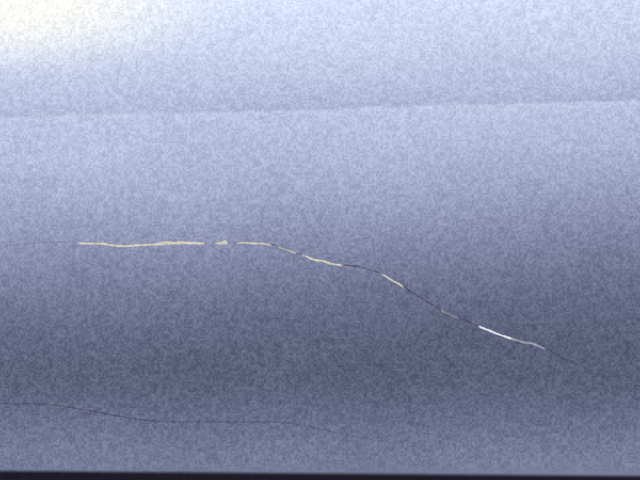
Reproduce this texture procedurally as a Shadertoy shader.

```glsl
// A pale, broken scratch and faint creases on a softly lit, grainy blue-grey panel.

#define SHADOW_COLOR  vec3(0.350, 0.370, 0.470)
#define LIGHT_COLOR   vec3(0.820, 0.863, 0.965)
#define GLOW_COLOR    vec3(1.000, 1.000, 0.970)
#define CREAM_COLOR   vec3(0.830, 0.810, 0.740)
#define GROOVE_COLOR  vec3(0.270, 0.270, 0.330)
#define SILL_COLOR    vec3(0.120, 0.110, 0.155)
#define GRAIN_AMOUNT  0.15
#define SCRATCH_WIDTH 0.0024
#define SIDE_TILT     0.065

float hash(vec2 p) {
    vec3 q = fract(p.xyx * vec3(0.1031, 0.1030, 0.0973));
    q += dot(q, q.yzx + 33.33);
    return fract((q.x + q.y) * q.z);
}

float noise(vec2 p) {
    vec2 i = floor(p), f = fract(p);
    f = f * f * (3.0 - 2.0 * f);
    float low = mix(hash(i), hash(i + vec2(1, 0)), f.x);
    float high = mix(hash(i + vec2(0, 1)), hash(i + vec2(1, 1)), f.x);
    return mix(low, high, f.y);
}

float bump(float x, float center, float width) {
    float d = (x - center) / width;
    return exp(-d * d);
}

float span(float x, float start, float end) {
    return smoothstep(start - 0.006, start + 0.006, x)
         * (1.0 - smoothstep(end - 0.006, end + 0.006, x));
}

float stroke(float d, float halfWidth, float soft) {
    return 1.0 - smoothstep(max(halfWidth - soft, 0.0), halfWidth + soft, abs(d));
}

// Height of the scratch: level at first, then a wavering descent
float scratchHeight(float x) {
    float past = x - 0.562;
    float descent = 0.5 * (past + sqrt(past * past + 0.0003));
    return 0.495 - 0.40 * descent
         + 0.028 * bump(x, 0.785, 0.088) + 0.009 * bump(x, 1.125, 0.045)
         - 0.006 * bump(x, 0.26, 0.060) - 0.009 * bump(x, 0.0, 0.050)
         + 0.0025 * (noise(vec2(x * 55.0, 3.0)) - 0.5);
}

float creaseHeight(float x) {
    return 0.159 - 0.038 * smoothstep(0.06, 0.36, x)
         - 0.040 * smoothstep(0.56, 0.82, x);
}

// Brightness of the panel, split by the fold near the top
float panelTone(vec2 p, float soft) {
    float y = p.y - SIDE_TILT * (p.x - 0.667);
    float lower = 0.02 + 0.80 * smoothstep(0.22, 0.80, y)
                + 0.22 * smoothstep(0.23, 0.02, p.y);
    float fold = 0.757 + 0.023 * p.x + 0.004 * smoothstep(0.65, 0.9, p.x)
               + 0.003 * (noise(vec2(p.x * 18.0, 8.0)) - 0.5);
    float rise = clamp((p.y - fold) / (1.0 - fold), 0.0, 1.0);
    float upper = 0.69 + 0.36 * pow(rise, 0.75) - 0.07 * (p.x - 0.667);
    float above = smoothstep(-soft, soft, p.y - fold);
    float rim = 0.03 * bump(p.y, fold - 0.006, 0.006);
    return mix(lower, upper, above) + rim;
}

void mainImage(out vec4 fragColor, in vec2 fragCoord) {
    vec2 p = fragCoord / iResolution.y;
    p.x *= 1.33333 * iResolution.y / iResolution.x;
    float soft = max(0.0016, 0.8 / iResolution.y);

    // Panel light, with cloudy variation and a smudge at the left
    float tone = panelTone(p, 0.004);
    tone += 0.05 * (noise(p * vec2(5.0, 9.0)) - 0.5);
    tone -= 0.05 * bump(p.y, 0.622 + 0.01 * noise(p * 30.0), 0.007)
          * (1.0 - smoothstep(0.08, 0.18, p.x));
    vec3 color = mix(SHADOW_COLOR, LIGHT_COLOR, tone);
    color.b += 0.02 * bump(tone, 0.5, 0.35);

    // Overexposed corner
    float corner = length(vec2(p.x / 0.48, (1.0 - p.y) / 0.155));
    color = mix(color, GLOW_COLOR, 0.95 * (1.0 - smoothstep(0.15, 1.2, corner)));

    // Low crease
    float crease = stroke(p.y - creaseHeight(p.x), 0.0010, soft);
    float creaseFade = 0.35 + 0.3 * bump(p.x, 0.23, 0.12);
    color = mix(color, GROOVE_COLOR, crease * creaseFade * (1.0 - smoothstep(0.65, 0.83, p.x)));

    // Dark groove carrying the scratch
    float slope = (scratchHeight(p.x + 0.003) - scratchHeight(p.x - 0.003)) / 0.006;
    float d = (p.y - scratchHeight(p.x)) / sqrt(1.0 + slope * slope);
    float flake = noise(vec2(p.x * 130.0, 5.0));
    float groove = stroke(d - 0.0012 * (flake - 0.3), 0.0015, soft);
    float grooveFade = 0.18 * (1.0 - smoothstep(0.13, 0.18, p.x))
                     + 0.75 * smoothstep(0.40, 0.58, p.x) * (1.0 - smoothstep(1.10, 1.30, p.x));
    color = mix(color, GROOVE_COLOR, groove * grooveFade * (0.5 + 0.5 * flake));

    // Chipped bright lengths, swollen into flakes in two places
    float chips = smoothstep(0.25, 0.50, flake);
    float bright = span(p.x, 0.165, 0.395)
                 + span(p.x, 0.395, 0.495) * chips
                 + 0.9 * span(p.x, 0.495, 0.565)
                 + 0.65 * span(p.x, 0.575, 0.635) * chips
                 + span(p.x, 0.635, 0.712)
                 + 0.9 * span(p.x, 0.795, 0.840)
                 + 0.35 * span(p.x, 0.905, 0.955) * chips
                 + 1.2 * span(p.x, 0.998, 1.064)
                 + 0.5 * span(p.x, 1.064, 1.135);
    float swelling = bump(p.x, 0.355, 0.030) + 1.3 * bump(p.x, 0.470, 0.009);
    float width = SCRATCH_WIDTH * (0.65 + 0.45 * flake + swelling * noise(p * 180.0));
    vec3 paint = mix(CREAM_COLOR, vec3(0.88, 0.89, 0.90), smoothstep(0.92, 1.0, p.x));
    color = mix(color, paint, stroke(d + 0.0006, width, soft) * min(bright, 1.0));

    // Dark sill along the bottom
    float sill = 0.019 - 0.008 * p.x;
    color = mix(SILL_COLOR, color, smoothstep(sill - 0.006, sill + 0.005, p.y));

    // Fine and coarse grain
    float grain = 0.65 * noise(p * 270.0) + 0.35 * noise(p * 130.0 + 17.0) - 0.5;
    color += GRAIN_AMOUNT * grain * smoothstep(0.0, 0.04, p.y);

    fragColor = vec4(clamp(color, 0.0, 1.0), 1.0);
}
```
